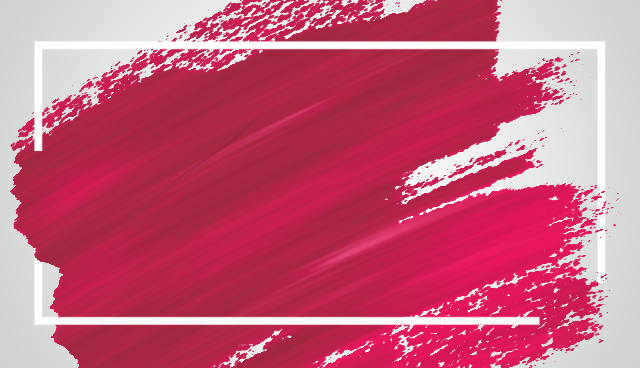
Reproduce this background procedurally as a Shadertoy shader.

```glsl
// Crimson dry-brush paint on a pale grey wall, crossed by an open white frame.
// Brush strokes are bands in a curved space (along, across); cellular noise
// breaks up their thin edges, and layered sines streak the pigment.

const vec3 WALL_LIGHT = vec3(0.96);
const vec3 WALL_DARK = vec3(0.81, 0.815, 0.815);
const vec3 DEEP = vec3(0.655, 0.155, 0.26);
const vec3 VIVID = vec3(0.89, 0.085, 0.36);
const vec3 PALE = vec3(0.91, 0.37, 0.55);
const vec3 SHADOW = vec3(0.42, 0.13, 0.23);

vec2 hash2(vec2 p) {
    return fract(sin(vec2(dot(p, vec2(127.1, 311.7)), dot(p, vec2(269.5, 183.3)))) * 43758.5);
}

// Distance to the nearest scattered cell point
float cellular(vec2 p) {
    vec2 cell = floor(p), f = fract(p);
    float nearest = 2.0;
    for (int j = -1; j <= 1; j++)
        for (int i = -1; i <= 1; i++) {
            vec2 o = vec2(i, j);
            nearest = min(nearest, length(o + hash2(cell + o) - f));
        }
    return nearest;
}

// Fine lines that run along the stroke, about -1 to 1
float streaks(vec2 q) {
    float sum = 0.0, freq = 23.0, amp = 0.32;
    for (int i = 0; i < 6; i++) {
        float bend = 1.6 * sin(q.x * (3.1 + float(i)) + float(i) * 2.4);
        sum += amp * sin(q.y * freq + bend + float(i) * 1.7);
        freq *= 1.73;
        amp *= 0.85;
    }
    return sum;
}

float glow(vec2 q, vec2 center, vec2 radius) {
    vec2 d = (q - center) / radius;
    return exp(-dot(d, d));
}

// Paint load of one stroke: 1 when full, falling to 0 over its dry margins
float band(vec2 q, vec2 along, vec2 across, float dryEnd, float dryEdge) {
    float ends = min((along.y - q.x) / dryEnd, (q.x - along.x) / 0.04);
    float sides = min(across.y - q.y, q.y - across.x) / dryEdge;
    return clamp(min(ends, sides), 0.0, 1.0);
}

float paintLoad(vec2 p, vec2 q) {
    float crest = 0.57 - 0.09 * smoothstep(0.42, 0.62, q.x) - 0.08 * smoothstep(0.75, 1.15, q.x);
    float lowerTop = -0.17 - 0.5 * pow(max(q.x - 1.15, 0.0), 2.0);
    // Wet body
    float load = band(q, vec2(-0.1, 1.37), vec2(-0.065, crest), 0.04, 0.025);
    load = max(load, band(q, vec2(-0.1, 1.17), vec2(-1.2, -0.02), 0.14, 0.02));
    // Dry crest, right bristles, finger and lower sweep
    load = max(load, 0.5 * band(q, vec2(-0.02, 1.12), vec2(0.38, 0.655), 0.1, 0.035));
    load = max(load, band(q, vec2(1.1, 1.63), vec2(-0.04, 0.115), 0.3, 0.03));
    load = max(load, 0.5 * band(q, vec2(1.0, 1.6), vec2(-0.125, -0.08), 0.25, 0.015));
    load = max(load, band(q, vec2(1.0, 1.49), vec2(-0.185, -0.12), 0.09, 0.018));
    load = max(load, band(q, vec2(1.0, 1.73), vec2(-0.46, lowerTop), 0.32, 0.025));
    load = max(load, 0.64 * band(q, vec2(0.9, 1.68), vec2(-0.73, -0.42), 0.1, 0.05));
    // Scraped patches
    load -= 0.6 * glow(q, vec2(0.66, -0.335), vec2(0.16, 0.03));
    load -= 0.55 * glow(q, vec2(0.92, -0.47), vec2(0.15, 0.03));
    load -= 0.6 * glow(q, vec2(1.64, -0.48), vec2(0.08, 0.035));
    load -= 0.35 * glow(q, vec2(1.34, 0.13), vec2(0.05, 0.02));
    // Ragged left end
    float left = 0.035 + 0.07 * smoothstep(0.42, 0.25, p.y) + 0.035 * smoothstep(0.27, 0.25, p.y)
        + 0.05 * glow(p, vec2(p.x, 0.27), vec2(1.0, 0.02)) + 0.06 * smoothstep(0.1, 0.0, p.y)
        + 0.008 * sin(p.y * 61.0) + 0.005 * sin(p.y * 143.0);
    return min(load, (p.x - left) / 0.018);
}

vec3 pigment(vec2 q, float load, float grain) {
    float lines = streaks(q);
    float vivid = 0.95 * glow(q, vec2(1.45, -0.34), vec2(0.42, 0.17))
        + 0.75 * glow(q, vec2(1.15, -0.6), vec2(0.4, 0.16))
        + 0.65 * glow(q, vec2(0.22, 0.37), vec2(0.13, 0.06))
        + 0.5 * glow(q, vec2(0.26, 0.1), vec2(0.16, 0.07))
        + 0.45 * glow(q, vec2(0.72, -0.03), vec2(0.3, 0.08))
        + 0.5 * glow(q, vec2(1.2, 0.03), vec2(0.3, 0.06))
        + 0.6 * (1.0 - smoothstep(0.3, 1.0, load));
    vivid += 0.16 * lines + 0.25 * (grain - 0.45);
    float pale = glow(q, vec2(0.9, 0.24), vec2(0.28, 0.025))
        + glow(q, vec2(0.9, -0.2), vec2(0.28, 0.025))
        + 0.7 * glow(q, vec2(1.3, -0.28), vec2(0.3, 0.06));
    vec3 color = mix(DEEP, VIVID, clamp(vivid + 0.3 * pale, 0.0, 1.0));
    color = mix(color, PALE, 0.55 * pale * smoothstep(-0.1, 0.7, lines));
    return color * (1.0 + 0.045 * lines);
}

void mainImage(out vec4 fragColor, in vec2 fragCoord) {
    vec2 p = fragCoord / iResolution.y;
    float pixel = 1.0 / iResolution.y;
    vec2 q = vec2(p.x, p.y - 0.62 * p.x + 0.085 * p.x * p.x);

    // Wall and brush mark
    vec3 color = mix(WALL_LIGHT, WALL_DARK, smoothstep(0.25, 1.1, length(p - vec2(0.87, 0.5))));
    float grain = cellular(q * vec2(7.0, 75.0));
    float bristle = 0.55 * cellular(q * vec2(20.0, 60.0)) + 0.5 * cellular(q * vec2(65.0, 115.0) + 9.0);
    float load = paintLoad(p, q);
    float paint = smoothstep(-0.05, 0.05, load - clamp(bristle, 0.08, 0.92));
    vec3 paintColor = pigment(q, load, grain);

    // Thin crease across the body
    vec2 crease = vec2(p.x, p.y - 0.457 - 0.86 * (p.x - 0.43) - 0.012 * sin(p.x * 17.0));
    paintColor = mix(paintColor, SHADOW, 0.45 * glow(crease, vec2(0.58, 0.0), vec2(0.13, 0.003)));
    color = mix(color, paintColor, paint);

    // Open frame, with paint lapping over its sides
    vec2 edge = abs(p - vec2(0.869, 0.5025)) - vec2(0.765, 0.3745);
    float outline = abs(max(edge.x, edge.y)) - 0.0105;
    float opening = min(p.x - 1.466, 0.231 - p.y);
    float frame = smoothstep(pixel, -pixel, max(outline, opening));
    float lapped = paint * step(0.15, p.y) * step(p.y, 0.59);
    color = mix(color, vec3(0.995), frame * (1.0 - lapped));
    fragColor = vec4(color, 1.0);
}
```
